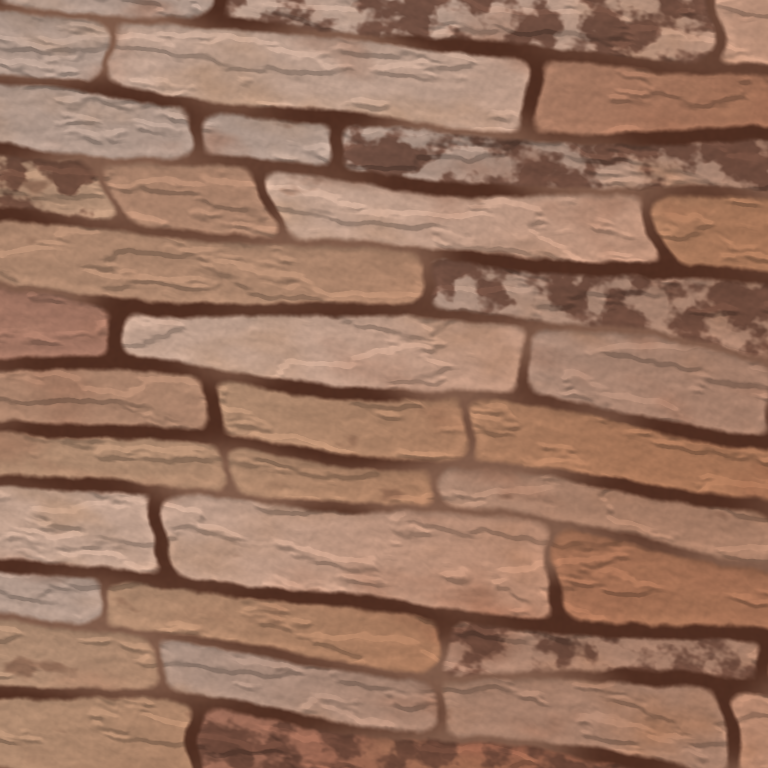
Write a WebGL 2 fragment shader that draws this texture.

```glsl
#version 300 es
precision highp float;

uniform vec2 u_resolution;
out vec4 fragColor;

const float ROWS = 11.0;
const float STONES_PER_ROW = 2.3;

vec2 hash2(vec2 p) {
    p = vec2(dot(p, vec2(127.1, 311.7)), dot(p, vec2(269.5, 183.3)));
    return fract(sin(p) * 43758.5);
}

float gradientNoise(vec2 p) {
    vec2 cell = floor(p), f = fract(p);
    vec2 fade = f * f * f * (f * (f * 6.0 - 15.0) + 10.0);
    vec4 corner;
    for (int i = 0; i < 4; i++) {
        vec2 o = vec2(i & 1, i >> 1);
        corner[i] = dot(hash2(cell + o) * 2.0 - 1.0, f - o);
    }
    vec2 rows = mix(corner.xz, corner.yw, fade.x);
    return mix(rows.x, rows.y, fade.y);
}

float fbm(vec2 p) {
    float sum = 0.0, amplitude = 0.6;
    for (int i = 0; i < 4; i++) {
        sum += amplitude * gradientNoise(p);
        p = mat2(1.6, 1.2, -1.2, 1.6) * p + 7.3;
        amplitude *= 0.52;
    }
    return sum;
}

float smoothMin(float a, float b, float k) {
    float h = max(k - abs(a - b), 0.0) / k;
    return min(a, b) - h * h * k * 0.25;
}

// Wavy height of the bed joint below a row
float bedJoint(float row, float x) {
    float jitter = hash2(vec2(row, 4.0)).x - 0.5;
    return row + 0.42 * jitter + 0.5 * gradientNoise(vec2(x * 2.6, row * 5.37));
}

// Position of the upright joint left of a stone
float headJoint(float column, float row) {
    return column + 0.65 * (hash2(vec2(column, row)).y - 0.5);
}

// Chipped surface with ledges that run along the courses
float relief(vec2 p) {
    float ledge = fbm(p * vec2(5.0, 19.0));
    float chips = fbm(p * vec2(24.0, 38.0) + 11.0);
    return 0.45 * smoothstep(0.02, 0.12, ledge) + 0.3 * ledge + 0.35 * chips;
}

vec3 stoneTint(float pick, float blend) {
    vec3 pale = vec3(0.73, 0.61, 0.54);
    vec3 grey = vec3(0.66, 0.57, 0.52);
    vec3 tan_ = vec3(0.66, 0.52, 0.42);
    vec3 rose = vec3(0.61, 0.44, 0.37);
    vec3 tint = mix(pale, grey, smoothstep(0.2, 0.35, pick));
    tint = mix(tint, tan_, smoothstep(0.45, 0.6, pick));
    tint = mix(tint, rose, smoothstep(0.75, 0.9, pick));
    return mix(tint, tan_, blend);
}

void main() {
    vec2 uv = gl_FragCoord.xy / u_resolution.y;

    // Tilted courses with ragged outlines
    vec2 p = vec2(uv.x, uv.y + (0.115 - 0.035 * uv.y) * uv.x);
    vec2 ragged = vec2(fbm(p * 24.0), fbm(p * 24.0 + 31.0));
    vec2 q = p + 0.009 * ragged;

    // Find the row and the stone within it
    float v = q.y * ROWS;
    float row = floor(v) - 1.0;
    for (int i = 0; i < 2; i++) {
        row += step(bedJoint(row + 1.0, q.x), v);
    }
    float below = (v - bedJoint(row, q.x)) / ROWS;
    float above = (bedJoint(row + 1.0, q.x) - v) / ROWS;

    float u = q.x * STONES_PER_ROW + 5.0 * hash2(vec2(row, 9.0)).x;
    u += 0.12 * gradientNoise(vec2(q.y * 13.0, row));
    float column = floor(u) - 1.0;
    for (int i = 0; i < 2; i++) {
        column += step(headJoint(column + 1.0, row), u);
    }
    float side = min(u - headJoint(column, row), headJoint(column + 1.0, row) - u);
    side /= STONES_PER_ROW;
    float inset = smoothMin(min(below, above), side, 0.022);

    // Stone colour with soft stains
    vec2 stone = hash2(vec2(column, row) + 17.0);
    float stain = fbm(p * vec2(5.0, 9.0) + stone * 20.0);
    vec3 color = stoneTint(stone.x, smoothstep(0.0, 0.45, stain) * 0.7);
    color = mix(color, vec3(0.56, 0.39, 0.31), smoothstep(0.06, 0.45, -stain) * 0.55);
    vec3 warm = vec3(0.97, 0.86, 0.79);
    color *= mix(vec3(1.02), warm, smoothstep(0.5, 1.3, uv.x + 0.6 * (1.0 - uv.y)));

    // Rough rubble stones broken by dark pits
    float rubble = step(0.8, stone.y);
    float pits = fbm(p * vec2(17.0, 22.0) + 5.0);
    float pitMask = smoothstep(-0.1, 0.08, pits) * rubble;
    color = mix(color, vec3(0.38, 0.25, 0.2), pitMask * 0.85);
    float chip = smoothstep(0.25, 0.4, fbm(p * vec2(9.0, 18.0) + 47.0));
    color = mix(color, vec3(0.47, 0.33, 0.26), chip * 0.6);

    // Light from above on the ledges and the stone rims
    float slope = relief(q) - relief(q + vec2(-0.002, 0.005));
    color *= 1.0 + clamp(slope * 0.65, -0.2, 0.12);
    color *= 1.0 - 0.13 * (1.0 - smoothstep(0.004, 0.026, above));
    float rim = smoothstep(0.005, 0.012, inset) * (1.0 - smoothstep(0.012, 0.024, inset));
    color *= 1.0 + 0.06 * rim;

    // Recessed joints of uneven width and depth
    float depth = smoothstep(-0.22, 0.16, gradientNoise(p * vec2(4.0, 9.0) + 23.0));
    float width = mix(0.0035, 0.0085, depth);
    float gap = 1.0 - smoothstep(width - 0.0035, width + 0.0045, inset);
    vec3 mortar = mix(vec3(0.5, 0.36, 0.29), vec3(0.31, 0.18, 0.13), depth);
    color = mix(color, mortar, gap);

    // Fine sandy grain
    color *= 1.0 + 0.045 * gradientNoise(uv * 130.0) + 0.05 * fbm(uv * 55.0);
    fragColor = vec4(clamp(color, 0.0, 1.0), 1.0);
}
```
